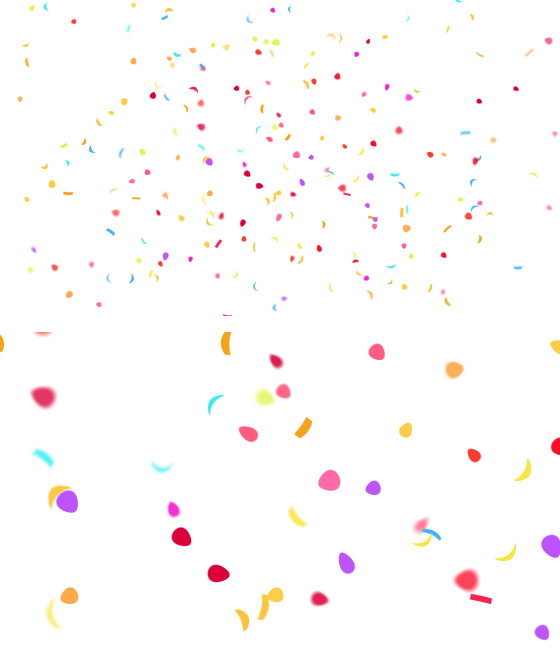
Top, the full canvas; bottom, a detail of the centre.
Reproduce this pattern procedurally as a Shadertoy shader.

```glsl
const vec3 petalColors[10] = vec3[10](
    vec3(0.98, 0.06, 0.17), vec3(0.86, 0.00, 0.22), vec3(1.00, 0.24, 0.18),
    vec3(1.00, 0.36, 0.50), vec3(1.00, 0.42, 0.66), vec3(0.96, 0.12, 0.82),
    vec3(0.74, 0.33, 0.98), vec3(1.00, 0.66, 0.30), vec3(1.00, 0.80, 0.28),
    vec3(0.88, 0.96, 0.30));

const vec3 ribbonColors[6] = vec3[6](
    vec3(0.22, 0.93, 0.95), vec3(0.25, 0.70, 1.00), vec3(0.96, 0.64, 0.10),
    vec3(1.00, 0.76, 0.22), vec3(0.98, 0.90, 0.25), vec3(0.96, 0.14, 0.30));

vec4 hash4(vec3 p) {
    vec4 h = fract(p.xyzx * vec4(0.1031, 0.1030, 0.0973, 0.1099));
    h += dot(h, h.wzxy + 33.33);
    return fract((h.xxyz + h.yzzw) * h.zywx);
}

// Egg-shaped petal, narrower towards its upper end
float petalDistance(vec2 p, vec2 radii) {
    p.x /= 1.0 - 0.28 * clamp(p.y / radii.y, -1.0, 1.0);
    return (length(p / radii) - 1.0) * min(radii.x, radii.y);
}

// Strip bent along a parabola, thinning towards its ends
float ribbonDistance(vec2 p, vec2 halfSize, float bend, float taper) {
    float t = p.x / halfSize.x;
    float width = halfSize.y * (1.0 - taper * min(t * t, 1.0));
    float across = abs(p.y - bend * halfSize.x * (t * t - 0.4)) - width;
    return max(across / sqrt(1.0 + 4.0 * bend * bend * t * t), abs(p.x) - halfSize.x);
}

// One piece of confetti: colour and coverage
vec4 confetti(vec2 p, vec3 id) {
    vec4 shape = hash4(id + 17.0);
    vec4 look = hash4(id + 71.0);
    float angle = 6.2832 * shape.x;
    p = mat2(cos(angle), -sin(angle), sin(angle), cos(angle)) * p;

    float d;
    vec3 color;
    if (look.x < 0.54) {
        float size = mix(0.0080, 0.0128, shape.y * shape.y);
        d = petalDistance(p, size * vec2(mix(0.55, 0.92, sqrt(shape.z)), 1.0));
        color = petalColors[int(look.y * 10.0)];
    } else {
        vec2 halfSize = vec2(mix(0.009, 0.015, shape.y), mix(0.0022, 0.0050, shape.z));
        d = ribbonDistance(p, halfSize, 0.65 * shape.w, 0.85 * shape.w);
        color = ribbonColors[int(look.y * 5.4)];
    }

    // A share of the pieces lies out of focus
    float blur = smoothstep(0.45, 1.0, look.z);
    float soft = 0.75 / iResolution.y + 0.0032 * blur;
    float cover = 1.0 - smoothstep(-soft, soft, d);
    return vec4(color, cover * (1.0 - 0.25 * blur));
}

void mainImage(out vec4 fragColor, in vec2 fragCoord) {
    vec2 p = fragCoord / iResolution.y;
    float aspect = iResolution.x / iResolution.y;
    vec3 color = vec3(1.0);

    // Three shifted cell grids, so pieces may overlap
    for (int layer = 0; layer < 3; layer++) {
        float cellSize = 0.12;
        vec2 shift = vec2(5.37, 7.71) + float(layer) * vec2(0.37, 0.61);
        vec2 grid = p / cellSize + shift;
        vec2 base = floor(grid - 0.5);
        for (int k = 0; k < 4; k++) {
            vec2 cell = base + vec2(k & 1, k >> 1);
            vec3 id = vec3(cell, float(layer) * 13.0 + 3.0);
            vec4 place = hash4(id);
            vec2 center = (cell + place.xy - shift) * cellSize;

            // Crowded near the middle, sparse at the sides and top
            vec2 c = (center - vec2(0.51 * aspect, 0.40)) / vec2(0.5 * aspect, 0.75);
            if (place.z < exp(-1.8 * c.x * c.x - c.y * c.y)) {
                vec4 piece = confetti(p - center, id);
                color = mix(color, piece.rgb, piece.a);
            }
        }
    }
    fragColor = vec4(color, 1.0);
}
```
